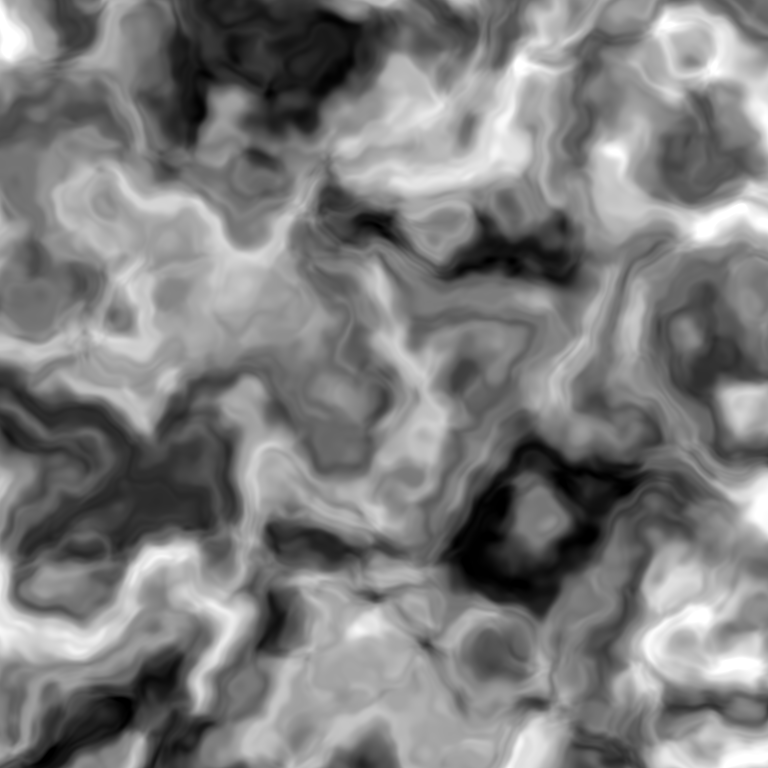
Give the GLSL for this texture, as a three.js fragment shader.

```glsl
varying vec2 vUv;

#define SCALE 4.3
#define OCTAVES 4
#define GAIN 0.43
#define WARP 1.35
#define MID_GREY 0.5
#define CONTRAST 0.92
#define SEED vec2(17.3, 5.7)

const float TAU = 6.2831853;

// Unit gradient with a random direction for each lattice cell
vec2 cellGradient(vec2 cell) {
  float angle = TAU * fract(sin(dot(cell, vec2(127.1, 311.7))) * 43758.545);
  return vec2(cos(angle), sin(angle));
}

float cornerValue(vec2 cell, vec2 local, vec2 corner) {
  return dot(cellGradient(cell + corner), local - corner);
}

// Gradient noise with quintic blending
float gradientNoise(vec2 p) {
  vec2 cell = floor(p);
  vec2 f = p - cell;
  vec2 blend = f * f * f * (f * (f * 6.0 - 15.0) + 10.0);
  float bottom = mix(cornerValue(cell, f, vec2(0.0, 0.0)),
                     cornerValue(cell, f, vec2(1.0, 0.0)), blend.x);
  float top = mix(cornerValue(cell, f, vec2(0.0, 1.0)),
                  cornerValue(cell, f, vec2(1.0, 1.0)), blend.x);
  return mix(bottom, top, blend.y);
}

// Octaves are turned and shifted to hide the lattice
float fractalNoise(vec2 p) {
  const mat2 turnAndDouble = mat2(1.6, 1.2, -1.2, 1.6);
  float sum = 0.0;
  float amplitude = 1.0;
  for (int i = 0; i < OCTAVES; i++) {
    sum += amplitude * gradientNoise(p);
    p = turnAndDouble * p + vec2(3.7, 9.2);
    amplitude *= GAIN;
  }
  return sum;
}

void main() {
  vec2 p = vUv * SCALE + SEED;

  // Folding the domain pulls soft blobs into creases and streaks
  vec2 fold = vec2(fractalNoise(p + vec2(31.4, 12.8)),
                   fractalNoise(p + vec2(8.6, 47.1)));
  float cloud = fractalNoise(p + WARP * fold);

  float grey = clamp(MID_GREY + CONTRAST * cloud, 0.0, 1.0);
  gl_FragColor = vec4(vec3(grey), 1.0);
}
```
